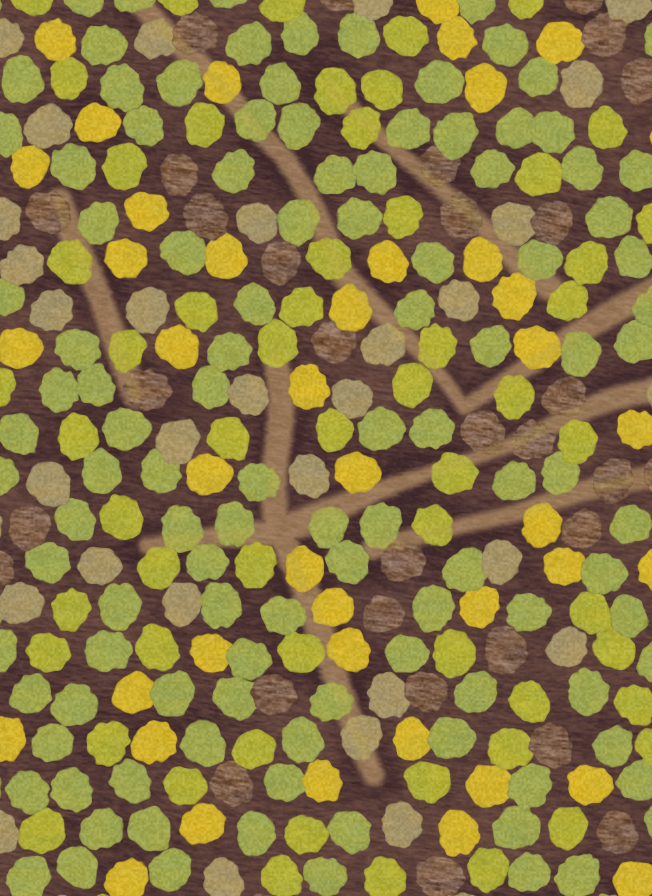
Reproduce this pattern procedurally as a WebGL 2 fragment shader.

```glsl
#version 300 es
precision highp float;
// Scalloped lichen-like discs in green, yellow and tan over dark fibrous ground with pale ridges.

uniform vec2 u_resolution;
out vec4 fragColor;

const vec2 CELL = vec2(0.0568, 0.0490);

// Ridge segments: start.xy, end.xy in units of the canvas height
const vec4 RIDGES[11] = vec4[11](
    vec4(0.156, 1.00, 0.319, 0.824), vec4(0.319, 0.824, 0.385, 0.70),
    vec4(0.385, 0.70, 0.52, 0.55), vec4(0.52, 0.55, 0.73, 0.68),
    vec4(0.375, 0.905, 0.612, 0.68), vec4(0.305, 0.60, 0.312, 0.42),
    vec4(0.312, 0.42, 0.42, 0.14), vec4(0.31, 0.41, 0.73, 0.565),
    vec4(0.16, 0.39, 0.312, 0.41), vec4(0.42, 0.39, 0.73, 0.465),
    vec4(0.07, 0.77, 0.15, 0.56));

float hash(vec2 p) {
    vec3 q = fract(p.xyx * 0.1031);
    q += dot(q, q.yzx + 33.33);
    return fract((q.x + q.y) * q.z);
}

float noise(vec2 p) {
    vec2 i = floor(p), f = fract(p);
    f = f * f * (3.0 - 2.0 * f);
    return mix(mix(hash(i), hash(i + vec2(1, 0)), f.x),
               mix(hash(i + vec2(0, 1)), hash(i + 1.0), f.x), f.y);
}

// Distance to the nearest ridge, bent a little by noise
float ridgeDistance(vec2 p) {
    p += 0.016 * (vec2(noise(p * 9.0), noise(p * 9.0 + 40.0)) - 0.5);
    float nearest = 1.0;
    for (int i = 0; i < 11; i++) {
        vec2 a = p - RIDGES[i].xy, b = RIDGES[i].zw - RIDGES[i].xy;
        nearest = min(nearest, length(a - b * clamp(dot(a, b) / dot(b, b), 0.0, 1.0)));
    }
    return nearest;
}

// Fine, nearly horizontal threads
float fibres(vec2 p) {
    p.y += 0.12 * p.x + 0.02 * noise(p * 7.0);
    return 0.55 * noise(p * vec2(70, 330)) + 0.45 * noise(p * vec2(170, 480) + 17.0);
}

vec3 groundColor(vec2 p, float ridge, float thread) {
    float patches = noise(p * vec2(9, 16) + 5.0);
    float light = 0.15 + 0.8 * (thread - 0.5) + 0.6 * patches;
    light -= 0.3 * smoothstep(0.04, 0.014, ridge);
    vec3 ground = mix(vec3(0.25, 0.16, 0.17), vec3(0.45, 0.32, 0.27), clamp(light, 0.0, 1.2));
    float width = 0.006 + 0.011 * noise(p * 6.0 + 3.0);
    float crest = smoothstep(width + 0.006, width - 0.005, ridge + 0.006 * (thread - 0.5));
    return mix(ground, vec3(0.62, 0.49, 0.36) + 0.12 * (thread - 0.5), 0.92 * crest);
}

vec3 discColor(vec2 id, float thread) {
    float pick = fract(dot(id, vec2(0.618, 0.267)) + 0.4 * hash(id + 71.0));
    if (pick < 0.13) return vec3(0.82, 0.70, 0.18);
    if (pick < 0.39) return vec3(0.69, 0.68, 0.22);
    if (pick < 0.50) return vec3(0.65, 0.58, 0.40);
    if (pick < 0.90) return vec3(0.62, 0.65, 0.31);
    return vec3(0.50, 0.38, 0.30) + 0.25 * (thread - 0.5);
}

// Signed distance to a disc with a lobed, slightly stretched rim
float discDistance(vec2 q, vec2 id) {
    float turn = 6.283 * hash(id + 13.0), angle = atan(q.y, q.x);
    float lobes = 6.0 + floor(4.0 * hash(id + 29.0));
    float rim = 1.0 + 0.07 * cos(2.0 * angle + turn) + 0.04 * cos(3.0 * angle - 2.0 * turn)
              + 0.035 * cos(lobes * angle + 3.0 * turn);
    return length(q) - rim * (0.0222 + 0.0032 * hash(id + 47.0));
}

void main() {
    vec2 p = gl_FragCoord.xy / u_resolution.y;
    float pixel = 1.0 / u_resolution.y;
    float thread = fibres(p), grain = noise(p * 420.0) - 0.5;
    float ridge = ridgeDistance(p);
    vec3 color = groundColor(p, ridge, thread);
    vec2 rough = 0.003 * (vec2(noise(p * 150.0), noise(p * 150.0 + 60.0)) - 0.5);

    // Paint the discs of nearby cells in staggered rows
    float row = floor(p.y / CELL.y);
    for (float j = -1.0; j <= 1.0; j++) {
        float shift = 0.5 * mod(row + j, 2.0);
        float column = floor(p.x / CELL.x - shift);
        for (float i = -1.0; i <= 1.0; i++) {
            vec2 id = vec2(column + i, row + j) + 20.0;
            vec2 jitter = 0.34 * (vec2(hash(id), hash(id + 7.0)) - 0.5);
            vec2 center = (id - 20.0 + vec2(shift, 0) + 0.5 + jitter) * CELL;
            // Leave some stretches of ridge bare
            if (hash(id + 91.0) > 0.6 && ridgeDistance(center) < 0.013) continue;
            float d = discDistance(p - center + rough, id);
            vec3 paint = discColor(id, thread);
            paint += 0.06 * grain + 0.05 * (thread - 0.5);
            paint += vec3(0.05, 0.02, -0.03) * (noise(p * vec2(45, 80)) - 0.5);
            paint = mix(paint, vec3(0.74, 0.66, 0.32), 0.3 * smoothstep(0.010, 0.003, ridge));
            paint *= 1.0 - 0.07 * smoothstep(-0.003, 0.0, d);
            color = mix(color, paint, smoothstep(pixel, -pixel, d));
        }
    }
    fragColor = vec4(color + 0.03 * grain, 1.0);
}
```
